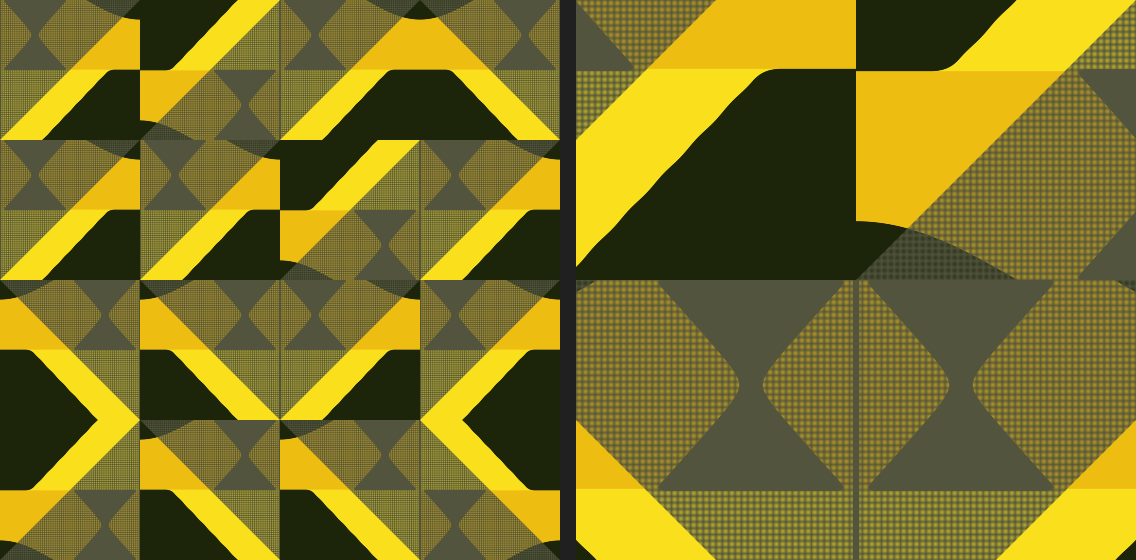
Left, the full canvas; right, a detail of the centre.
Give the GLSL for this pattern, as a Shadertoy shader.

```glsl
// Four by four flipped tiles: yellow bands and dark panels under a dotted half veil.

const float TILES = 4.0;
const int FLIP_X = 0x734A;       // one bit per tile, row by row from the top
const int FLIP_Y = 0x9042;

const vec3 DARK = vec3(0.11, 0.14, 0.04);
const vec3 GREY = vec3(0.32, 0.33, 0.24);
const vec3 AMBER = vec3(0.93, 0.74, 0.07);
const vec3 YELLOW = vec3(0.98, 0.88, 0.11);

const float MID_LINE = 0.497;    // amber above, yellow below
const float BAND_EDGE = 1.29;    // u + v where the yellow band ends
const float BAND_LEAN = 0.05;    // widens the band toward its foot
const float CORNER_ROUND = 0.03;
const float WOBBLE = 0.0012;
const vec2 CAP_SIZE = vec2(0.385, 0.14);
const float WAIST = 0.028;       // half width of the hourglass neck
const float FLARE = 0.91;
const float DOTS = 66.0;         // dots along one tile
const float DOT_RADIUS = 0.36;
const float DOT_SOFTNESS = 0.8;  // least edge width, in dot spacings
const float DOT_STRENGTH = 0.58;
const float SEAM = 0.008;
const float PI = 3.14159265;

// Antialiased coverage of a signed distance
float fill(float d, float px) {
    return 1.0 - smoothstep(-0.5 * px, 0.5 * px, d);
}

float smoothMax(float a, float b, float k) {
    float h = max(k - abs(a - b), 0.0) / k;
    return max(a, b) + 0.25 * h * h * k;
}

// Dark panel in the lower right, with a slightly uneven slanted side
float darkPanel(vec2 p) {
    float wave = WOBBLE * sin((p.x - p.y) * 38.0);
    float edge = BAND_EDGE + BAND_LEAN * (p.y - 0.75);
    float slant = (edge - p.x - p.y) * 0.7071 + wave;
    return smoothMax(MID_LINE - p.y, slant, CORNER_ROUND);
}

// Shallow dark cap hanging from the upper right corner
float darkCap(vec2 p) {
    float x = min((1.0 - p.x) / CAP_SIZE.x, 1.5);
    return p.y - CAP_SIZE.y * cos(0.5 * PI * x);
}

// Grey hourglass in the upper left quarter
float hourglass(vec2 p) {
    vec2 q = abs(p - 0.25);
    float side = (q.x - length(vec2(WAIST, FLARE * q.y))) * 0.74;
    return smoothMax(side, q.y - 0.252, 0.02);
}

vec3 bands(vec2 p, float px) {
    vec3 col = mix(YELLOW, AMBER, fill(p.y - MID_LINE, px));
    col = mix(col, DARK, fill(darkPanel(p), px));
    return mix(col, DARK, fill(darkCap(p), px));
}

// Grey mesh whose soft round holes show the colour beneath
vec3 veil(vec3 under, vec2 p, float px) {
    float hole = length(fract(p * DOTS) - 0.5) - DOT_RADIUS;
    float edge = max(DOT_SOFTNESS, 1.3 * px * DOTS);
    vec3 col = mix(GREY, under, DOT_STRENGTH * fill(hole, edge));
    float solid = min(hourglass(p), p.x - SEAM);
    return mix(col, GREY, fill(solid, px));
}

void mainImage(out vec4 fragColor, in vec2 fragCoord) {
    vec2 uv = fragCoord / iResolution.xy;
    vec2 grid = vec2(uv.x, 1.0 - uv.y) * TILES;
    float px = TILES / min(iResolution.x, iResolution.y);

    // Orient the tile; its v axis points down
    ivec2 cell = ivec2(floor(grid));
    int index = cell.y * int(TILES) + cell.x;
    vec2 flip = vec2(float((FLIP_X >> index) & 1), float((FLIP_Y >> index) & 1));
    vec2 p = mix(fract(grid), 1.0 - fract(grid), flip);

    // Veil covers the half above the diagonal
    vec3 col = bands(p, px);
    float veiled = fill((p.x + p.y - 1.0) * 0.7071, px);
    col = mix(col, veil(col, p, px), veiled);
    fragColor = vec4(col, 1.0);
}
```
